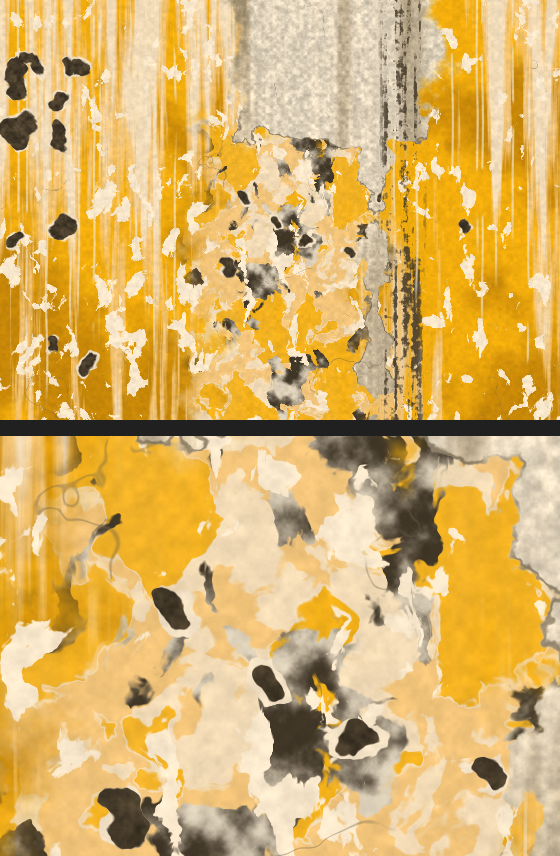
Top, the full canvas; bottom, a detail of the centre.
Give the GLSL for this texture, as a Shadertoy shader.

```glsl
#define OCHRE vec3(0.95, 0.68, 0.05)
#define DEEP_OCHRE vec3(0.78, 0.53, 0.03)
#define PEACH vec3(0.95, 0.77, 0.48)
#define CREAM vec3(0.95, 0.88, 0.77)
#define PLASTER vec3(0.87, 0.82, 0.73)
#define DIRT vec3(0.6, 0.53, 0.4)
#define SOOT vec3(0.25, 0.21, 0.15)
#define LEFT_HOLES 12
#define ALL_HOLES 19
#define DRIP_LANES 56.0

float hash(vec2 p) {
  vec3 q = fract(p.xyx * 0.1031);
  q += dot(q, q.yzx + 33.33);
  return fract((q.x + q.y) * q.z);
}

float noise(vec2 p) {
  vec2 i = floor(p), f = fract(p);
  f = f * f * (3.0 - 2.0 * f);
  return mix(mix(hash(i), hash(i + vec2(1, 0)), f.x),
             mix(hash(i + vec2(0, 1)), hash(i + 1.0), f.x), f.y);
}

float fbm(vec2 p) {
  float sum = 0.0, gain = 0.516;
  for (int i = 0; i < 5; i++) {
    sum += gain * noise(p);
    p = p * 2.03 + 17.3;
    gain *= 0.5;
  }
  return sum;
}

float band(float x, float a, float b, float soft) {
  return smoothstep(a - soft, a + soft, x) - smoothstep(b - soft, b + soft, x);
}

float above(float level, float v) {
  return smoothstep(level - 0.018, level + 0.018, v);
}

float blob(vec2 p, vec2 center, vec2 radius) {
  vec2 q = (p - center) / radius;
  return exp(-dot(q, q));
}

// Bare plaster: a slab from the top and a strip to the floor
float bareField(vec2 p) {
  float slab = min(min(p.x - 0.55, 1.05 - p.x), p.y - 0.66);
  float strip = min(p.x - 0.865, 0.925 - p.x);
  return max(slab, strip) + 0.12 * (fbm(p * 8.0 + 5.0) - 0.5) + 0.08 * (fbm(p * 26.0) - 0.5);
}

// Two-lobed holes, crowded at the left and sparse in the middle
float holeDistance(vec2 p) {
  float d = 1.0;
  for (int i = 0; i < ALL_HOLES; i++) {
    vec2 id = vec2(float(i) * 7.0 + 3.0, 11.0);
    vec2 rnd = vec2(hash(id), hash(id + 31.0));
    float size = hash(id + 57.0), turn = 6.283 * hash(id + 83.0);
    bool left = i < LEFT_HOLES;
    vec2 center = left ? mix(vec2(0.0, 0.14), vec2(0.23, 0.86), rnd)
                       : mix(vec2(0.54, 0.3), vec2(1.1, 0.64), rnd);
    float r = left ? mix(0.01, 0.034, size * size) : mix(0.006, 0.018, size);
    vec2 lobe = center + r * vec2(cos(turn), 1.3 * sin(turn));
    float a = length(p - center) - r, b = length(p - lobe) - 0.8 * r;
    float h = clamp(0.5 + 1.25 * (b - a) / r, 0.0, 1.0);
    d = min(d, mix(b, a, h) - 0.4 * r * h * (1.0 - h));
  }
  return d;
}

void mainImage(out vec4 fragColor, in vec2 fragCoord) {
  float px = 1.0 / iResolution.y;
  vec2 p = fragCoord * px;
  vec2 warp = vec2(fbm(p * 17.0), fbm(p * 17.0 + 40.0)) - 0.5;
  vec2 w = p + 0.06 * warp;
  float grain = fbm(p * 110.0);
  float streak = fbm(vec2(p.x * 22.0, p.y * 1.3));
  float fine = fbm(vec2(p.x * 85.0 + 6.0, p.y * 4.0));

  // Ochre paint, deeper toward the sides and floor
  float depth = fbm(p * 4.0 + 9.0) + 0.45 * abs(p.x - 0.667) - 0.28 * p.y - 0.08;
  vec3 col = mix(OCHRE, DEEP_OCHRE, smoothstep(0.41, 0.6, depth));

  // Faded vertical washes
  float pale = band(p.x, 0.3, 0.36, 0.02) + 0.6 * band(p.x, 0.11, 0.18, 0.02)
             + 0.8 * band(p.x, 1.17, 1.29, 0.03);
  float wash = 0.65 * streak + 0.35 * fine + 0.13 * (p.y - 0.7)
             + 0.12 * pale * smoothstep(0.35, 0.8, p.y);
  col = mix(col, PEACH, 0.9 * smoothstep(0.49, 0.59, wash));
  col = mix(col, CREAM, 0.85 * smoothstep(0.58, 0.68, wash));

  // Peeling middle: peach ground, ochre flakes, sooty scars
  float middle = band(p.x + warp.x * 0.2, 0.48, 0.89, 0.06);
  middle *= 1.0 - smoothstep(0.66, 0.78, p.y + warp.y * 0.3);
  float flakes = fbm(w * vec2(16, 12) + 3.0) + 0.16 * (p.y - 0.4);
  vec3 peeled = mix(PEACH, CREAM, 0.8 * above(0.57, fbm(w * 19.0 + 21.0)));
  peeled = mix(peeled, mix(OCHRE, PEACH, 0.4 * streak), above(0.52, flakes));
  peeled = mix(peeled, CREAM, 0.7 * band(flakes, 0.5, 0.517, 0.008));
  float scar = fbm(w * vec2(21, 15) + 60.0)
             + 0.15 * blob(p, vec2(0.58, 0.5), vec2(0.07, 0.13))
             + 0.06 * blob(p, vec2(0.68, 0.3), vec2(0.2, 0.26));
  vec3 scarColor = mix(SOOT, PLASTER, smoothstep(0.3, 0.72, fbm(p * 30.0)));
  col = mix(col, mix(peeled, scarColor, above(0.65, scar)), middle);

  // White lime flakes
  float lime = fbm(w * vec2(34, 22) + 80.0)
             + 0.11 * blob(p, vec2(0.4, 0.38), vec2(0.12, 0.22))
             + 0.12 * blob(p, vec2(0.29, 0.1), vec2(0.06, 0.2))
             + 0.12 * blob(p, vec2(1.07, 0.5), vec2(0.06, 0.26))
             + 0.27 * blob(p, vec2(0.24, 0.53), vec2(0.03, 0.05));
  col = mix(col, CREAM + 0.03, above(0.675, lime));

  // Rain-stained plaster and the shadowed paint lip
  float bare = bareField(p);
  float gray = 0.55 * band(p.x, 0.555, 0.59, 0.012) * smoothstep(0.72, 0.95, p.y)
             + 0.5 * band(p.x, 0.96, 1.01, 0.02) + 0.5 * smoothstep(0.45, 0.7, streak);
  vec3 plaster = mix(PLASTER, CREAM, smoothstep(0.35, 0.7, 0.5 * (fine + streak)));
  plaster = mix(plaster, DIRT, min(gray, 0.85)) * (0.86 + 0.28 * grain);
  float soft = mix(0.003, 0.022, smoothstep(0.68, 0.85, p.y));
  col = mix(col, plaster, smoothstep(-soft, soft, bare));
  float lip = band(bare, 0.0, 0.005, 0.002) * (1.0 - smoothstep(0.68, 0.78, p.y));
  col = mix(col, DIRT * 0.7, 0.65 * lip * smoothstep(0.4, 0.55, fbm(p * 18.0)));

  // Black runoff
  float soot = 0.6 * fine + 0.4 * grain + 0.08 * blob(p, vec2(0.97, 0.32), vec2(0.06, 0.32))
             + 0.1 * band(p.x, 0.912, 0.928, 0.006) * smoothstep(0.45, 0.9, p.y);
  soot = band(p.x, 0.905, 1.01, 0.018) * smoothstep(0.53, 0.68, soot);
  col = mix(col, SOOT, 0.88 * soot);

  // Thin pale drips of varied length
  float lane = (p.x + 0.004 * noise(p * vec2(9, 7))) * DRIP_LANES;
  vec2 id = vec2(floor(lane), 4.0);
  float across = abs(fract(lane) - mix(0.25, 0.75, hash(id))) / DRIP_LANES;
  float drip = 1.0 - smoothstep(0.0008, 0.0008 + 1.5 * px, across);
  drip *= step(0.6, hash(id + 15.0)) * smoothstep(0.0, 0.1, p.y - 0.6 * hash(id + 23.0));
  drip *= smoothstep(0.35, 0.5, noise(p * vec2(40, 11))) * (1.0 - middle);
  col = mix(col, CREAM, 0.7 * drip * step(bare, 0.0));

  // Hairline cracks
  float crack = 1.0 - smoothstep(0.0, 0.005, abs(fbm(p * 4.5 + 33.0) - 0.5));
  col = mix(col, DIRT * 0.75, 0.4 * crack * above(0.55, fbm(p * 6.0 + 71.0)));

  // Dark holes with chipped pale rims
  float hole = holeDistance(p + 0.045 * warp);
  float rim = 0.006 * smoothstep(0.3, 0.65, noise(p * 45.0));
  col = mix(col, CREAM, 1.0 - smoothstep(rim - px, rim + px, hole));
  col = mix(col, SOOT * (0.65 + 0.9 * grain), 1.0 - smoothstep(-px, px, hole));

  fragColor = vec4(clamp(col * (0.92 + 0.16 * grain), 0.0, 1.0), 1.0);
}
```
